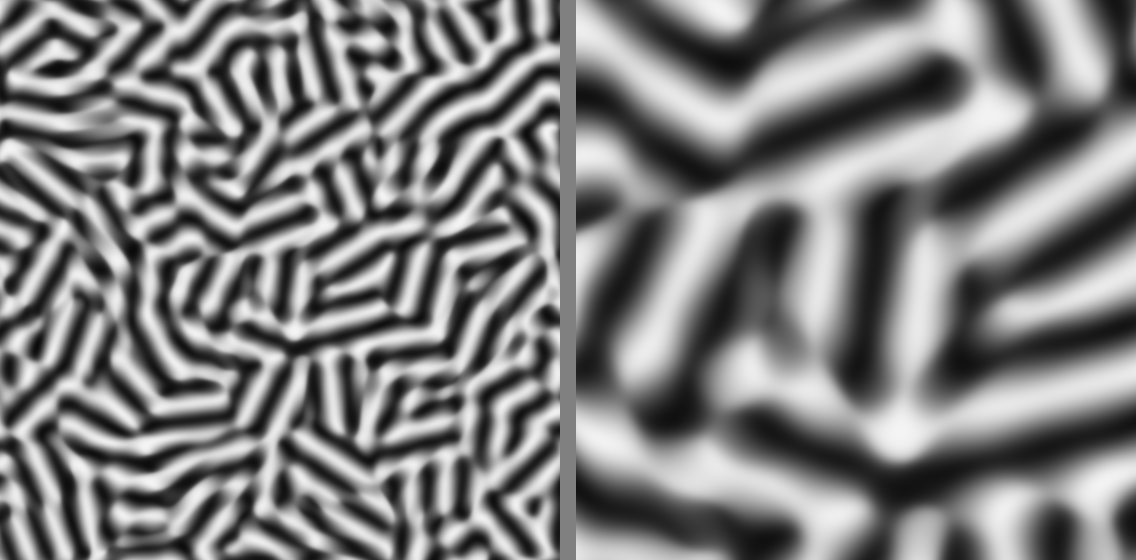
Left, the full canvas; right, a detail of the centre.
Give the GLSL for this pattern, as a Shadertoy shader.

```glsl
const float TAU = 6.2831853;

vec3 hash3(vec2 cell) {
    vec3 k = vec3(dot(cell, vec2(127.1, 311.7)),
                  dot(cell, vec2(269.5, 183.3)),
                  dot(cell, vec2(419.2, 371.9)));
    return fract(sin(k) * 43758.5453);
}

// Blend of randomly turned waves, one per jittered cell.
// The two components are the cosine and sine parts of the local wave.
vec2 waveField(vec2 p) {
    vec2 home = floor(p);
    vec2 sum = vec2(0.0);
    float power = 0.0;

    for (int y = -2; y <= 2; y++) {
        for (int x = -2; x <= 2; x++) {
            vec2 cell = home + vec2(x, y);
            vec3 rnd = hash3(cell);
            vec2 offset = p - cell - rnd.xy;
            float angle = TAU * rnd.z;
            float phase = 11.5 * dot(offset, vec2(cos(angle), sin(angle)))
                        + TAU * hash3(cell + 37.0).x;
            float weight = exp(-4.0 * dot(offset, offset));
            sum += weight * vec2(cos(phase), sin(phase));
            power += weight * weight;
        }
    }
    return sum / sqrt(power);
}

void mainImage(out vec4 fragColor, in vec2 fragCoord) {
    vec2 uv = fragCoord / iResolution.y;
    vec2 wave = waveField(uv * 9.0 + 20.0);

    // Even out the contrast, leaving grey where waves cancel
    float stripe = wave.x / sqrt(dot(wave, wave) + 0.6);
    fragColor = vec4(vec3(0.5 + 0.5 * stripe), 1.0);
}
```
